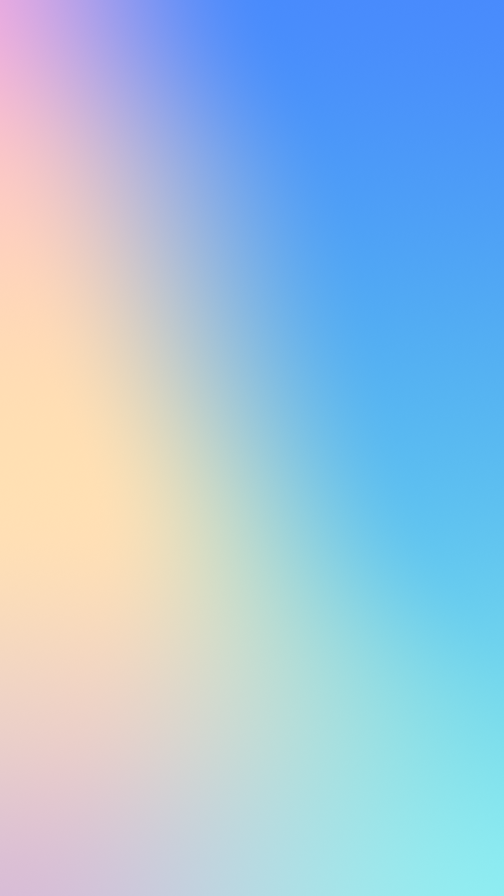
Write a WebGL 2 fragment shader that draws this background.

```glsl
#version 300 es
precision highp float;
// Soft diagonal blend from a warm pink and peach left side to a blue and aqua right side.

uniform vec2 u_resolution;
out vec4 fragColor;

const int STOPS = 6;          // evenly spaced from top to bottom
const float GRAIN = 0.004;    // dither strength, hides banding

// Colours down the left edge: pink, peach, cream, lilac
const vec3 WARM[STOPS] = vec3[STOPS](
    vec3(0.96, 0.68, 0.87), vec3(0.99, 0.79, 0.77), vec3(1.00, 0.86, 0.71),
    vec3(1.00, 0.875, 0.71), vec3(0.93, 0.82, 0.78), vec3(0.85, 0.74, 0.84));

// Colours down the right edge: deep blue to aqua
const vec3 COOL[STOPS] = vec3[STOPS](
    vec3(0.285, 0.545, 0.99), vec3(0.30, 0.61, 0.97), vec3(0.33, 0.69, 0.95),
    vec3(0.38, 0.77, 0.94), vec3(0.47, 0.86, 0.93), vec3(0.55, 0.93, 0.95));

// Blend zone: start x, end x, amount of green haze
const vec3 ZONE[STOPS] = vec3[STOPS](
    vec3(-0.12, 0.55, 0.0), vec3(-0.03, 0.70, 0.0), vec3(0.07, 0.77, 0.0),
    vec3(0.17, 0.87, 0.02), vec3(0.12, 1.08, 0.03), vec3(-0.02, 1.10, 0.03));

// Catmull-Rom curve through the stops, t from 0 to 1
vec3 spline(vec3 stops[STOPS], float t) {
    float s = clamp(t, 0.0, 1.0) * float(STOPS - 1);
    int i = min(int(s), STOPS - 2);
    float f = s - float(i);
    vec3 a = stops[max(i - 1, 0)];
    vec3 b = stops[i];
    vec3 c = stops[i + 1];
    vec3 d = stops[min(i + 2, STOPS - 1)];
    return b + 0.5 * f * (c - a + f * (2.0 * a - 5.0 * b + 4.0 * c - d
        + f * (3.0 * (b - c) + d - a)));
}

float hash(vec2 p) {
    return fract(sin(dot(p, vec2(12.99, 78.23))) * 43758.5);
}

void main() {
    vec2 uv = gl_FragCoord.xy / u_resolution;
    float depth = 1.0 - uv.y;

    // Sideways blend whose limits drift with depth
    vec3 zone = spline(ZONE, depth);
    float blend = smoothstep(zone.x, zone.y, uv.x);
    vec3 color = mix(spline(WARM, depth), spline(COOL, depth), blend);

    // Green haze in the middle of the blend
    color.g += zone.z * 4.0 * blend * (1.0 - blend);

    color += GRAIN * (hash(gl_FragCoord.xy) - 0.5);
    fragColor = vec4(clamp(color, 0.0, 1.0), 1.0);
}
```
